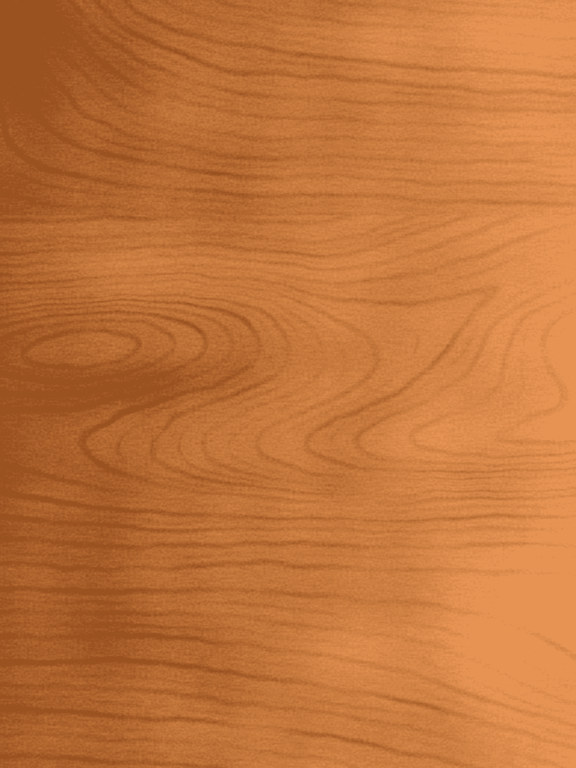
Give the GLSL for this texture, as a Shadertoy shader.

```glsl
// Draws two joined boards of warm cherry wood with flowing growth rings.

const vec3 DARK_WOOD  = vec3(0.605, 0.320, 0.128);
const vec3 MID_WOOD   = vec3(0.768, 0.466, 0.232);
const vec3 LIGHT_WOOD = vec3(0.900, 0.575, 0.328);
const float SEAM_Y = 0.72;

float hash1(float n) {
    return fract(sin(n * 91.73) * 437.58);
}

vec2 hash2(vec2 cell) {
    vec3 q = fract(cell.xyx * vec3(0.1031, 0.1030, 0.0973));
    q += dot(q, q.yzx + 33.33);
    return 2.0 * fract((q.xx + q.yz) * q.zy) - 1.0;
}

// Gradient noise, centred on zero
float noise(vec2 p) {
    vec2 i = floor(p), f = fract(p);
    vec2 u = f * f * f * (f * (f * 6.0 - 15.0) + 10.0);
    vec2 e = vec2(0.0, 1.0);
    float low  = mix(dot(hash2(i), f), dot(hash2(i + e.yx), f - e.yx), u.x);
    float high = mix(dot(hash2(i + e), f - e), dot(hash2(i + e.yy), f - e.yy), u.x);
    return mix(low, high, u.y);
}

float fbm(vec2 p) {
    float sum = 0.0, amp = 0.6;
    for (int i = 0; i < 3; i++) {
        sum += amp * noise(p);
        p = p * 2.03 + 17.1;
        amp *= 0.5;
    }
    return sum;
}

float blob(vec2 p, vec2 centre, vec2 size) {
    vec2 d = (p - centre) / size;
    return exp(-dot(d, d));
}

// Lower board: a closed eye at the left against a tongue from the right
float figuredRings(vec2 p) {
    float lift = 0.14 * smoothstep(0.40, 0.80, p.x) * smoothstep(0.44, 0.60, p.y);
    float sag = 0.20 * p.x * p.x * (1.0 - smoothstep(0.08, 0.30, p.y));
    float y = p.y - lift + sag;
    float eye = blob(vec2(p.x, y - 0.07 * (p.x - 0.11)), vec2(0.115, 0.56), vec2(0.27, 0.080));
    float axis = 0.395 + 0.08 * (p.x - 0.28);
    float tongue = smoothstep(-0.04, 0.70, p.x) * exp(-pow((y - axis) / 0.070, 2.0));
    return 11.0 * (0.80 * eye - 0.62 * tongue - 2.9 * y);
}

// Upper board: long lines that sweep down from the left corner
float sweepingRings(vec2 p) {
    float rise = (p.y - SEAM_Y) / (1.0 - SEAM_Y);
    return 42.0 * (p.y - 0.22 * rise * exp(-p.x / 0.17) + 0.02 * p.x);
}

// One dark line per ring, of a steady thickness and its own strength
float ringLine(float v, float thickness) {
    float slope = length(vec2(dFdx(v), dFdy(v))) * iResolution.y;
    float width = clamp(thickness * slope, 0.05, 0.30);
    float t = fract(v) - 0.5;
    float side = t > 0.0 ? width * 1.6 : width;
    float line = 1.0 - smoothstep(0.0, side + 0.5 * fwidth(v), abs(t));
    return line * mix(0.25, 1.0, hash1(floor(v)));
}

// Ring lines and the wider bands that follow them
float ringShade(float v, vec2 p) {
    float fade = clamp(0.75 + 1.3 * noise(p * vec2(7.0, 16.0) + 5.0), 0.2, 1.2);
    float broken = clamp(0.5 + 1.6 * noise(p * vec2(9.0, 30.0) + 60.0), 0.0, 1.2);
    float major = ringLine(v, 0.0045) * fade;
    float minor = ringLine(v * 2.0 + 0.4, 0.0030) * broken;
    float band = noise(vec2(v * 0.55, p.x * 3.0));
    return 0.31 * major + 0.17 * minor + 0.17 * band;
}

// Broad light falling from the right, with dusky patches
float broadTone(vec2 p, float across) {
    float tone = 0.14 + 0.82 * across + 0.12 * smoothstep(0.75, 1.0, across);
    tone += 0.34 * fbm(p * vec2(4.0, 10.0) + 3.0);
    tone += 0.20 * noise(p * vec2(11.0, 3.5) + 9.0);
    tone -= 0.16 * blob(p, vec2(0.0, 0.94), vec2(0.10, 0.12));
    tone -= 0.27 * blob(p, vec2(0.22, 0.505 + 0.14 * (p.x - 0.22)), vec2(0.21, 0.028));
    tone -= 0.18 * blob(p, vec2(0.0, 0.40), vec2(0.07, 0.09));
    tone += 0.18 * blob(p, vec2(0.28, 0.64), vec2(0.22, 0.07));
    tone += 0.16 * blob(p, vec2(0.70, 0.24), vec2(0.14, 0.07));
    return tone;
}

// Short fibres along the board and fine surface speckle
float fineGrain(vec2 p) {
    float fibres = noise(p * vec2(55.0, 250.0));
    float speckle = noise(p * vec2(260.0, 330.0) + 40.0);
    return 0.15 * fibres + 0.25 * speckle;
}

vec3 woodColour(float tone) {
    float t = 2.0 * clamp(tone, 0.0, 1.0);
    return mix(mix(DARK_WOOD, MID_WOOD, min(t, 1.0)), LIGHT_WOOD, max(t - 1.0, 0.0));
}

void mainImage(out vec4 fragColor, in vec2 fragCoord) {
    vec2 p = fragCoord / iResolution.y;
    float across = fragCoord.x / iResolution.x;

    // Gentle wander of the growth rings
    vec2 wander = vec2(fbm(p * vec2(5.0, 7.0)), fbm(p * vec2(5.0, 9.0) + 31.0));
    vec2 q = p + wander * vec2(0.035, 0.018);
    q.y += 0.004 * noise(p * vec2(24.0, 40.0));

    // Join the boards
    float pixel = 1.0 / iResolution.y;
    float upper = smoothstep(-pixel, pixel, p.y - SEAM_Y);
    float shade = mix(ringShade(figuredRings(q), p), ringShade(sweepingRings(q), p), upper);
    float seam = exp(-abs(p.y - SEAM_Y) / 0.0025) * (1.0 - 0.6 * across);

    float tone = broadTone(p, across) - shade + fineGrain(p);
    tone -= 0.08 * seam + 0.05 * upper;
    fragColor = vec4(woodColour(tone), 1.0);
}
```
